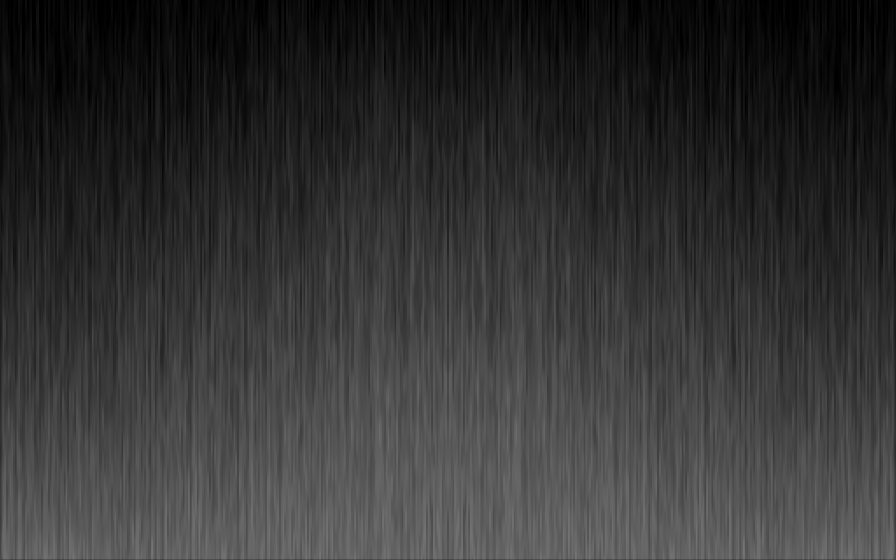
Give the GLSL for this texture, as a WebGL 2 fragment shader.

```glsl
#version 300 es
precision highp float;
// Dark brushed metal: fine vertical streaks, mirrored about the centre, lit from below.

#define TOP_TONE 0.025
#define BOTTOM_TONE 0.4
#define SIDE_SHADE 0.085
#define FINE_COLUMNS 512.0
#define LONG_ROWS 7.0
#define SHORT_ROWS 24.0
#define LONG_STRENGTH 0.046
#define SHORT_STRENGTH 0.032
#define WIDE_STRENGTH 0.007
#define RIM_WIDTH 0.003

uniform vec2 u_resolution;
out vec4 fragColor;

float hash(vec2 cell) {
    return fract(sin(dot(cell, vec2(127.1, 311.7))) * 43758.5453);
}

// Strokes laid end to end in one column, each column shifted, from -1 to 1
float strokes(float column, float y, float rows, float seed) {
    float along = y * rows + 9.0 * hash(vec2(column, seed + 5.0));
    float stroke = floor(along);
    float t = smoothstep(0.15, 0.85, along - stroke);
    float start = hash(vec2(column, stroke + seed + 11.0));
    float end = hash(vec2(column, stroke + seed + 12.0));
    return mix(start, end, t) * 2.0 - 1.0;
}

// One column of grain: a lasting tone, long strokes and short strokes
float strand(float column, float y) {
    float lasting = hash(vec2(column, 3.0)) * 2.0 - 1.0;
    float longStrokes = strokes(column, y, LONG_ROWS, 19.0);
    float shortStrokes = strokes(column, y, SHORT_ROWS, 71.0);
    return LONG_STRENGTH * (0.5 * lasting + 0.75 * longStrokes) + SHORT_STRENGTH * shortStrokes;
}

// Neighbouring strands joined by a short soft edge
float fineGrain(float x, float y) {
    float place = x * FINE_COLUMNS;
    float column = floor(place);
    float edge = smoothstep(0.3, 0.8, place - column);
    return mix(strand(column, y), strand(column + 1.0, y), edge);
}

// Soft clusters of strands
float wideGrain(float x, float y) {
    float place = x * FINE_COLUMNS * 0.4;
    float column = floor(place);
    float edge = smoothstep(0.2, 0.8, place - column);
    float here = strokes(column, y, LONG_ROWS, 157.0);
    return mix(here, strokes(column + 1.0, y, LONG_ROWS, 157.0), edge);
}

void main() {
    vec2 uv = gl_FragCoord.xy / u_resolution;
    float fromCentre = abs(uv.x - 0.5);

    // Base light: a vertical ramp, dimmer toward the sides at mid height
    float tone = mix(BOTTOM_TONE, TOP_TONE, uv.y);
    float side = smoothstep(0.0, 0.5, fromCentre);
    float midHeight = 4.0 * uv.y * (1.0 - uv.y);
    tone += SIDE_SHADE * (0.3 - side) * (0.25 + 0.75 * midHeight);

    // Brushed grain, a little weaker in the dark
    float grain = fineGrain(fromCentre, uv.y) + WIDE_STRENGTH * wideGrain(fromCentre, uv.y);
    tone += grain * mix(0.75, 1.0, smoothstep(0.0, 0.2, tone));

    // Thin dark rim along the bottom and the sides
    float rim = smoothstep(0.0, RIM_WIDTH, uv.y);
    rim *= smoothstep(0.0, RIM_WIDTH, 0.5 - fromCentre);
    tone *= mix(0.7, 1.0, rim);

    fragColor = vec4(vec3(clamp(tone, 0.0, 1.0)), 1.0);
}
```
